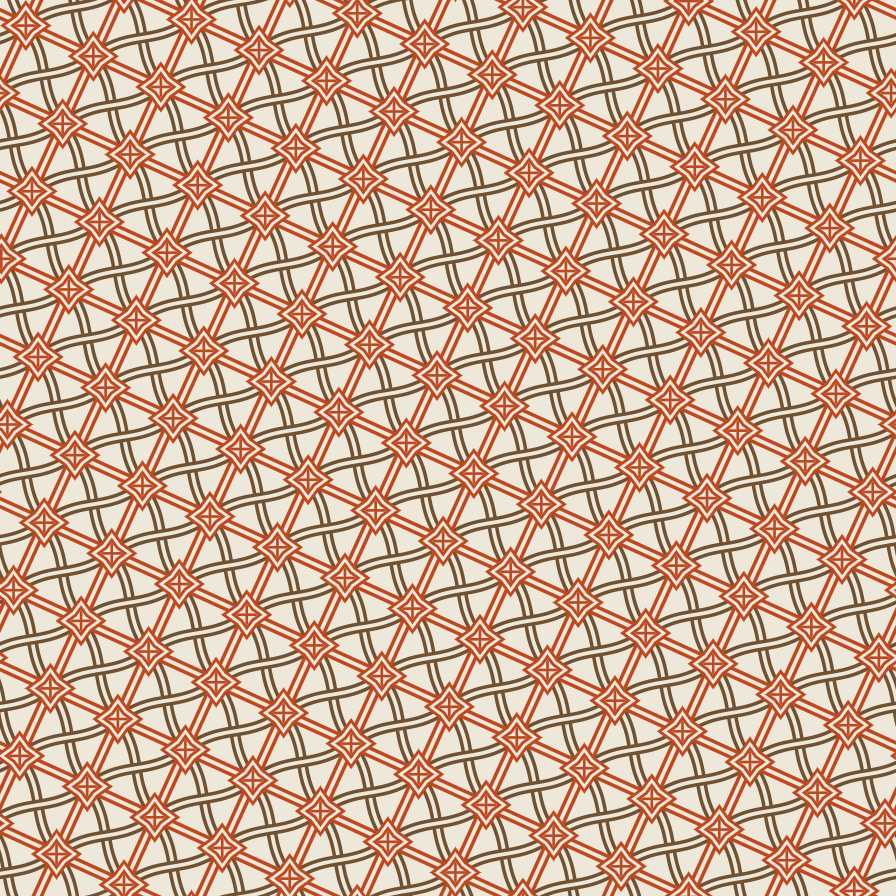
Give the GLSL for this pattern, as a Shadertoy shader.

```glsl
const vec2 LATTICE = vec2(11.0, 5.0);      // whole steps along the tilted grid per canvas width
const vec2 STAR_ORIGIN = vec2(0.46, 0.83); // grid position of a star centre

const vec3 CREAM = vec3(0.935, 0.908, 0.855);
const vec3 RUST  = vec3(0.745, 0.285, 0.125);
const vec3 BROWN = vec3(0.44, 0.32, 0.20);

// Lengths below are in grid cells
const float RAIL_OFFSET = 0.050;  // centre of a strap to each of its two rails
const float RAIL_WIDTH  = 0.048;
const float WAVE_HEIGHT = 0.045;
const float STAR_TIP    = 0.345;
const float STAR_NOTCH  = 0.42;   // 0.5 gives a plain diamond
const float RING_WIDTH  = 0.039;
const float CROSS_WIDTH = 0.036;

const float PI = 3.14159265;

// Coverage of the region where d is negative
float cover(float d, float pixel) {
    return clamp(0.5 - d / pixel, 0.0, 1.0);
}

// Two rails with a cream core that hides whatever lies below
vec3 layStrap(vec3 below, vec3 railColor, float d, float pixel) {
    float side = abs(d);
    vec3 strap = mix(railColor, CREAM, cover(side - RAIL_OFFSET + 0.5 * RAIL_WIDTH, pixel));
    return mix(below, strap, cover(side - RAIL_OFFSET - 0.5 * RAIL_WIDTH, pixel));
}

// Nested four-pointed outlines around a small cross
vec3 layStar(vec3 below, vec2 p, float pixel) {
    p = abs(p);
    float crossDist = min(p.x, p.y) - 0.5 * CROSS_WIDTH;
    vec2 folded = vec2(max(p.x, p.y), min(p.x, p.y));
    vec2 normal = normalize(vec2(STAR_NOTCH, 1.0 - STAR_NOTCH));
    float d = dot(folded, normal) - STAR_TIP * normal.x;

    vec3 col = below;
    for (int i = 0; i < 4; i++) {
        vec3 fill = (i % 2 == 0) ? RUST : CREAM;
        col = mix(col, fill, cover(d + float(i) * RING_WIDTH, pixel));
    }
    float core = cover(d + 3.0 * RING_WIDTH, pixel);
    return mix(col, RUST, core * cover(crossDist, pixel));
}

void mainImage(out vec4 fragColor, in vec2 fragCoord) {
    vec2 uv = fragCoord / iResolution.xy;
    float cellsAcross = length(LATTICE);
    float pixel = cellsAcross / min(iResolution.x, iResolution.y);

    // Tilted square grid that closes on itself at the canvas edges
    vec2 grid = vec2(LATTICE.x * uv.x - LATTICE.y * uv.y,
                     LATTICE.y * uv.x + LATTICE.x * uv.y) - STAR_ORIGIN;
    vec2 fromCentre = fract(grid) - 0.5;
    vec2 fromStar = fract(grid + 0.5) - 0.5;

    // Wavy straps along both cell diagonals
    float along = fromCentre.x + fromCentre.y;
    float across = fromCentre.y - fromCentre.x;
    float upright = along * sqrt(0.5) - WAVE_HEIGHT * sin(PI * across);
    float level = across * sqrt(0.5) + WAVE_HEIGHT * sin(PI * along);
    vec3 col = layStrap(CREAM, BROWN, upright, pixel);
    col = layStrap(col, BROWN, level, pixel);

    // Straight straps from star to star
    col = layStrap(col, RUST, fromStar.x, pixel);
    col = layStrap(col, RUST, fromStar.y, pixel);

    // Stars stand upright, so undo the grid tilt
    vec2 starPos = vec2(LATTICE.x * fromStar.x + LATTICE.y * fromStar.y,
                        LATTICE.x * fromStar.y - LATTICE.y * fromStar.x) / cellsAcross;
    col = layStar(col, starPos, pixel);

    fragColor = vec4(col, 1.0);
}
```
